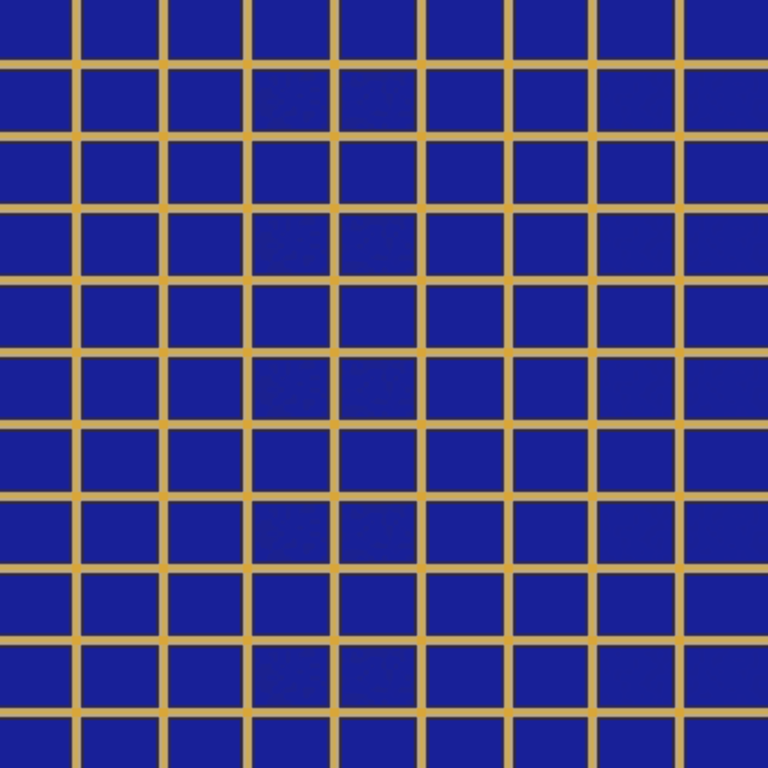
A WebGL 2 fragment shader for this pattern:

```glsl
#version 300 es
precision highp float;
// Blue field under a gold lattice of 8 uprights and 10 crossbars, each bar shaded
// in three strands with dark edges. Bars are found by rounding to the nearest index,
// and faint value-noise mottling marks alternate rows of some columns.

uniform vec2 u_resolution;
out vec4 fragColor;

// Layout, in units of 1/256 of the canvas
const float UNITS = 256.0;
const vec2 FIRST_BAR = vec2(25.5, 18.5);
const vec2 BAR_PITCH = vec2(28.7143, 24.0);
const vec2 LAST_INDEX = vec2(7.0, 9.0);
const float BAR_HALF = 1.5;
const float EDGE_HALF = 2.5;
const float STRAND_HALF = 0.5;
const float SOFTNESS = 0.5;

// Mottling
const float MOTTLE_REPEAT = 48.0;
const float MOTTLE_GRAIN = 2.0;
const float MOTTLE_STRONG = 0.28;
const float MOTTLE_FAINT = 0.10;

// Colours
const vec3 FIELD_BLUE = vec3(0.096, 0.126, 0.596);
const vec3 MOTTLE_NAVY = vec3(0.13, 0.14, 0.48);
const vec3 EDGE_NAVY = vec3(0.17, 0.15, 0.34);
const vec3 EDGE_BROWN = vec3(0.19, 0.155, 0.24);
const vec3 GOLD_WARM = vec3(0.77, 0.67, 0.44);
const vec3 GOLD_CORE = vec3(0.81, 0.67, 0.32);
const vec3 GOLD_PALE = vec3(0.74, 0.67, 0.55);
const vec3 CROSSING_ORANGE = vec3(0.85, 0.65, 0.22);

float hash(vec2 p) {
    vec3 q = fract(vec3(p.xyx) * 0.1031);
    q += dot(q, q.yzx + 33.33);
    return fract((q.x + q.y) * q.z);
}

float valueNoise(vec2 p) {
    vec2 cell = floor(p);
    vec2 f = fract(p);
    f = f * f * (3.0 - 2.0 * f);
    float low = mix(hash(cell), hash(cell + vec2(1.0, 0.0)), f.x);
    float high = mix(hash(cell + vec2(0.0, 1.0)), hash(cell + vec2(1.0, 1.0)), f.x);
    return mix(low, high, f.y);
}

// Soft coverage of a band around zero
float band(float d, float halfWidth, float soft) {
    return 1.0 - smoothstep(halfWidth - soft, halfWidth + soft, abs(d));
}

// Gold across a bar; positive d is the pale side
vec3 goldAcross(float d, float soft) {
    vec3 gold = mix(GOLD_WARM, GOLD_CORE, smoothstep(-soft, soft, d + STRAND_HALF));
    return mix(gold, GOLD_PALE, smoothstep(-soft, soft, d - STRAND_HALF));
}

vec3 edgeAcross(float d) {
    return mix(EDGE_NAVY, EDGE_BROWN, step(0.0, d));
}

// Strength of mottling by column and row of the lattice
float mottleAmount(vec2 pos, vec2 cell) {
    float oddRow = mod(cell.y, 2.0);
    float strongColumn = step(3.0, cell.x) * step(cell.x, 4.0);
    float faintColumn = step(7.0, cell.x);
    vec2 grain = vec2(pos.x, mod(pos.y, MOTTLE_REPEAT)) / MOTTLE_GRAIN;
    float spots = smoothstep(0.5, 0.85, valueNoise(grain));
    return oddRow * spots * (MOTTLE_STRONG * strongColumn + MOTTLE_FAINT * faintColumn);
}

void main() {
    vec2 pos = gl_FragCoord.xy / u_resolution * UNITS;
    float pixel = UNITS / min(u_resolution.x, u_resolution.y);
    float soft = max(SOFTNESS, 0.5 * pixel);

    // Nearest bar on each axis, snapped to whole units
    vec2 index = clamp(floor((pos - FIRST_BAR) / BAR_PITCH + 0.5), vec2(0.0), LAST_INDEX);
    vec2 center = FIRST_BAR + floor(index * BAR_PITCH + 0.5);
    vec2 d = pos - center;

    // Pale side alternates with the parity of the upright; it is below on crossbars
    d.x *= 1.0 - 2.0 * mod(center.x - BAR_HALF, 2.0);
    d.y = -d.y;

    // Mottled field
    vec2 cell = index + step(center, pos);
    vec3 color = mix(FIELD_BLUE, MOTTLE_NAVY, mottleAmount(pos, cell));

    // Dark edges
    color = mix(color, edgeAcross(d.x), band(d.x, EDGE_HALF, soft));
    color = mix(color, edgeAcross(d.y), band(d.y, EDGE_HALF, soft));

    // Gold bars and their crossings
    float upright = band(d.x, BAR_HALF, soft);
    float crossbar = band(d.y, BAR_HALF, soft);
    color = mix(color, goldAcross(d.x, soft), upright);
    color = mix(color, goldAcross(d.y, soft), crossbar);
    color = mix(color, CROSSING_ORANGE, upright * crossbar);

    fragColor = vec4(color, 1.0);
}
```
